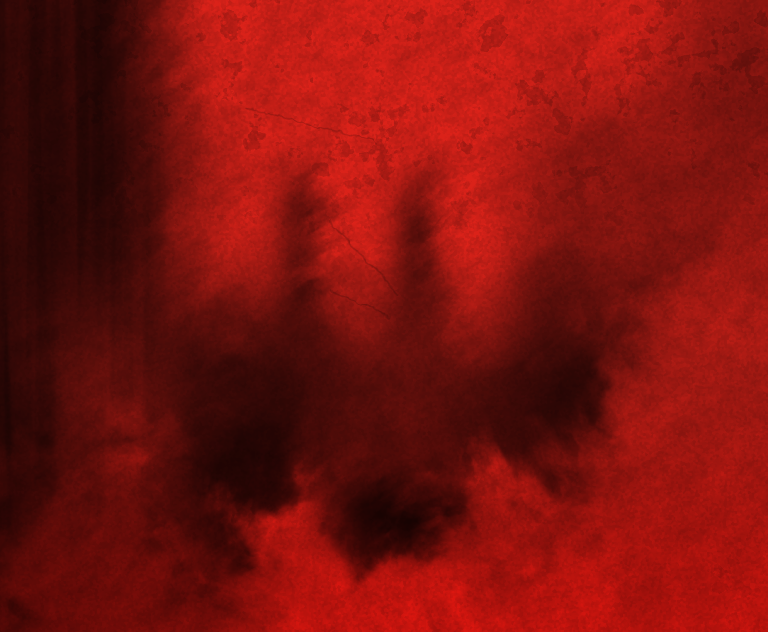
A Shadertoy shader for this background:

```glsl
// Weathered crimson wall with glowing columns above a dark, smoky hollow.

const vec3 CRIMSON = vec3(1.0, 0.155, 0.115);
const vec3 SCARLET = vec3(1.0, 0.100, 0.070);

// Two position offsets and one value for each cell.
vec3 hash3(vec2 cell) {
    vec3 h = fract(cell.xyx * vec3(0.1031, 0.1030, 0.0973));
    h += dot(h, h.yxz + 33.33);
    return fract((h.xxy + h.yzz) * h.zyx);
}

// Smooth cellular noise: nearby cell values blended by distance.
float cellNoise(vec2 p) {
    vec2 base = floor(p);
    float total = 0.0, weight = 0.0;
    for (int j = -1; j <= 1; j++)
    for (int i = -1; i <= 1; i++) {
        vec2 cell = base + vec2(i, j);
        vec3 h = hash3(cell);
        vec2 d = cell + h.xy - p;
        float w = exp(-8.0 * dot(d, d));
        total += h.z * w;
        weight += w;
    }
    return total / weight;
}

// Layered cellular noise, centred on zero.
float layers(vec2 p, int count) {
    float sum = 0.0, amp = 0.5;
    for (int i = 0; i < count; i++) {
        sum += amp * (cellNoise(p) - 0.5);
        p = mat2(1.6, 1.2, -1.2, 1.6) * p + 7.3;
        amp *= 0.53;
    }
    return sum;
}

float bell(float x, float centre, float width) {
    float d = (x - centre) / width;
    return exp(-d * d);
}

float blob(vec2 p, vec2 centre, vec2 radius) {
    vec2 d = (p - centre) / radius;
    return exp(-dot(d, d));
}

float scratch(vec2 p, vec2 a, vec2 b, float width) {
    vec2 ab = b - a;
    float t = clamp(dot(p - a, ab) / dot(ab, ab), 0.0, 1.0);
    return 1.0 - smoothstep(0.0, width, length(p - a - ab * t));
}

// Shaded gaps between the glowing columns.
float gapShade(vec2 p) {
    float gaps = bell(p.x, 0.392, 0.036) + 1.1 * bell(p.x, 0.545, 0.036);
    return gaps * (1.0 - smoothstep(0.64, 0.80, p.y));
}

// Lit wall: dark left side, bright top and columns, dimmer right side.
float wallLight(vec2 p) {
    float low = 1.0 - smoothstep(0.70, 0.98, p.y);
    float lit = mix(0.18, 0.79, smoothstep(0.13, 0.29 + 0.05 * low, p.x));
    lit -= 0.26 * smoothstep(0.61, 0.75, p.x) * low;
    lit -= 0.20 * smoothstep(0.78, 0.97, p.x) * (1.0 - low);
    lit -= 0.12 * blob(p, vec2(0.97, 0.88), vec2(0.08, 0.10));
    return lit * (1.0 - 0.48 * gapShade(p));
}

// Dim space beneath the columns.
float hollowLight(vec2 p) {
    float dim = 0.27 - 0.08 * bell(p.x, 0.0, 0.06);
    dim += 0.08 * blob(p, vec2(0.51, 0.33), vec2(0.11, 0.11));
    dim += 0.10 * blob(p, vec2(0.55, 0.47), vec2(0.15, 0.07));
    dim += 0.08 * blob(p, vec2(0.15, 0.42), vec2(0.07, 0.15));
    return dim - 0.07 * blob(p, vec2(0.33, 0.34), vec2(0.08, 0.17));
}

// Height of the smoke bank across the canvas.
float smokeHeight(float x) {
    float h = 0.14 + 0.14 * smoothstep(0.50, 0.65, x) + 0.36 * smoothstep(0.71, 0.94, x);
    return h + 0.09 * bell(x, 0.17, 0.08) + 0.06 * bell(x, 0.40, 0.05);
}

void mainImage(out vec4 fragColor, in vec2 fragCoord) {
    vec2 p = fragCoord / iResolution.xy;
    vec2 q = fragCoord / iResolution.y;

    // Shared noise fields
    vec2 curl = 0.02 * sin(q.yx * vec2(17.0, 14.0) + 2.0 * sin(q * 9.0));
    float cloud = layers((q + curl) * 9.0, 5);
    float strokes = layers(mat2(8.0, 25.0, 14.0, -28.0) * (q + 0.4 * curl), 3);
    float grime = layers(q * 42.0 + 3.0, 4);
    vec2 drift = p + vec2(0.02 * strokes, 0.05 * cloud);

    // Wall fading down into the hollow, then smoke rising over it
    float reach = 0.03 * bell(p.x, 0.47, 0.05) + 0.04 * bell(p.x, 0.62, 0.05);
    float fade = smoothstep(0.41, 0.65, drift.y + reach);
    float light = mix(hollowLight(drift), wallLight(drift), fade);
    float right = smoothstep(0.66, 0.90, p.x);
    float spread = mix(0.075, 0.19, right);
    float front = smoothstep(-spread, spread, smokeHeight(p.x) - p.y + 0.27 * cloud);
    float smoke = mix(0.27, 0.63, smoothstep(0.0, 0.50, p.x)) + 0.09 * (1.0 - smoothstep(0.0, 0.22, p.y));
    light = mix(light, smoke, front);

    // Deep pockets and lit puffs around the smoke
    vec2 wisp = p + 0.13 * vec2(cloud, 0.5 * strokes);
    float pocket = 0.42 * blob(wisp, vec2(0.29, 0.25), vec2(0.05, 0.10));
    pocket += 0.42 * blob(wisp, vec2(0.30, 0.14), vec2(0.05, 0.045));
    pocket += 0.65 * blob(wisp, vec2(0.49, 0.18), vec2(0.055, 0.05));
    pocket += 0.32 * blob(wisp, vec2(0.72, 0.36), vec2(0.06, 0.08));
    pocket += 0.22 * blob(wisp, vec2(0.74, 0.54), vec2(0.06, 0.10));
    light *= 1.0 - min(pocket, 0.75);
    light += 0.11 * blob(wisp, vec2(0.40, 0.20), vec2(0.04, 0.04));
    light += 0.12 * blob(wisp, vec2(0.21, 0.31), vec2(0.05, 0.045));
    light += 0.10 * blob(wisp, vec2(0.64, 0.265), vec2(0.035, 0.025));

    // Mottling, brushed marks and vertical streaks
    float haze = 1.0 - smoothstep(0.25, 0.50, p.y);
    light *= 1.0 + cloud * mix(0.22, 0.70, haze * (1.0 - right));
    light *= 1.0 + strokes * (0.16 + 0.5 * gapShade(p) * smoothstep(0.45, 0.6, p.y));
    float streak = layers(vec2(p.x * 48.0, p.y * 1.3), 2);
    light += 0.15 * streak * (1.0 - smoothstep(0.12, 0.32, p.x)) * smoothstep(0.05, 0.35, p.y);

    // Flaked paint, hairline scratches and fine grain
    float worn = smoothstep(0.45, 0.8, p.y) + 0.7 * blob(p, vec2(0.92, 0.08), vec2(0.12, 0.10));
    light *= 1.0 - 0.17 * worn * smoothstep(0.15, 0.25, grime + 0.5 * cloud);
    vec2 rough = p + 0.012 * vec2(strokes, grime);
    float lines = scratch(rough, vec2(0.32, 0.83), vec2(0.49, 0.775), 0.0025);
    lines += scratch(rough, vec2(0.43, 0.65), vec2(0.52, 0.533), 0.0025);
    lines += scratch(rough, vec2(0.43, 0.54), vec2(0.51, 0.497), 0.0025);
    light *= 1.0 - 0.18 * lines + 0.15 * grime;
    light *= 1.0 + 0.13 * (cellNoise(q * 260.0) - 0.5);

    vec3 tint = mix(SCARLET, CRIMSON, smoothstep(0.0, 0.45, p.y));
    fragColor = vec4(clamp(light, 0.08, 0.86) * tint, 1.0);
}
```
